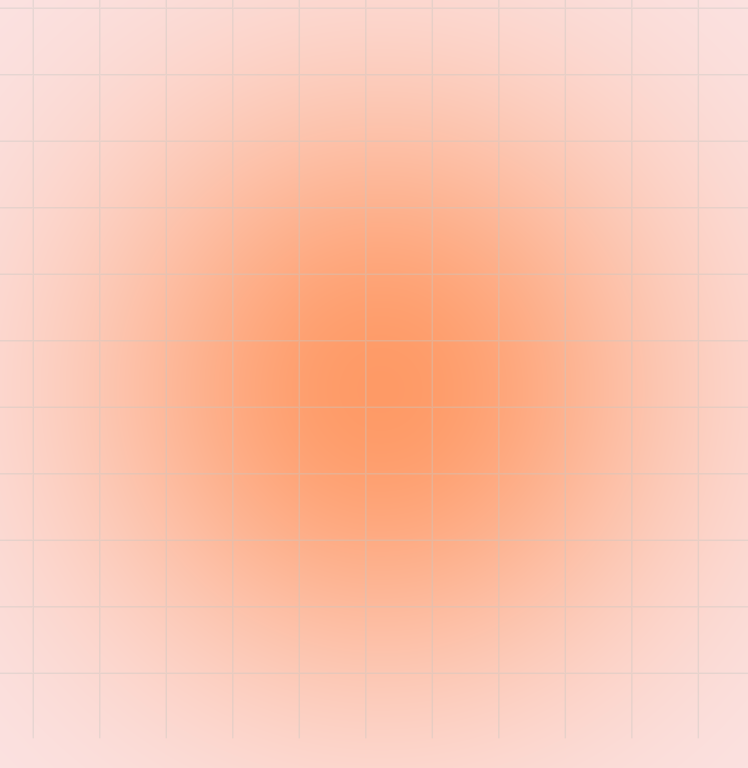
A Shadertoy shader for this background:

```glsl
#define GLOW_CENTER vec2(0.496, 0.493)
#define GLOW_FALLOFF 6.9
#define GLOW_COLOR vec3(0.998, 0.604, 0.400)
#define BASE_COLOR vec3(0.984, 0.892, 0.894)
#define GRID_COLOR vec3(0.78, 0.78, 0.76)
#define GRID_OPACITY 0.4
#define GRID_ORIGIN vec2(0.0433, 0.0367)
#define GRID_CELL 0.0866
#define LINE_WIDTH 0.0019

// Soft round glow that fades into the pale base
vec3 glowBackground(vec2 p) {
    vec2 offset = p - GLOW_CENTER;
    float glow = exp(-GLOW_FALLOFF * dot(offset, offset));
    return mix(BASE_COLOR, GLOW_COLOR, glow);
}

// Thin square grid, open along its lower border
float gridCoverage(vec2 p, float pixel) {
    vec2 q = p - GRID_ORIGIN;
    vec2 cell = mod(q + 0.5 * GRID_CELL, GRID_CELL) - 0.5 * GRID_CELL;
    vec2 lines = clamp(0.5 + (0.5 * LINE_WIDTH - abs(cell)) / pixel, 0.0, 1.0);
    float aboveBorder = clamp(0.5 + (q.y - LINE_WIDTH) / pixel, 0.0, 1.0);
    lines.y *= step(0.5 * GRID_CELL, q.y);
    return max(lines.x, lines.y) * aboveBorder;
}

void mainImage(out vec4 fragColor, in vec2 fragCoord) {
    // Canvas height is one unit
    float pixel = 1.0 / iResolution.y;
    vec2 p = fragCoord * pixel;

    vec3 color = glowBackground(p);
    color = mix(color, GRID_COLOR, GRID_OPACITY * gridCoverage(p, pixel));
    fragColor = vec4(color, 1.0);
}
```
